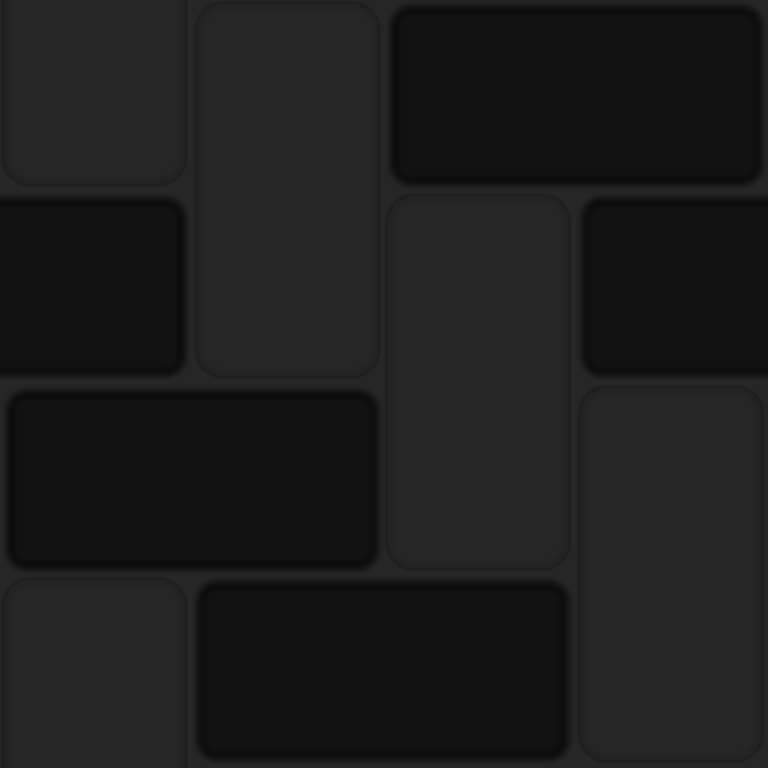
Write a three.js fragment shader that draws this pattern.

```glsl
// Dark basket of staggered rounded paving bricks: upright grey ones and lying black ones.
varying vec2 vUv;

vec2 hash22(vec2 p) {
  vec3 q = fract(p.xyx * vec3(0.1031, 0.1030, 0.0973));
  q += dot(q, q.yzx + 33.33);
  return fract((q.xx + q.yz) * q.zy);
}

float roundedBox(vec2 p, vec2 halfSize, float radius) {
  vec2 q = abs(p) - halfSize + radius;
  return length(max(q, 0.0)) + min(max(q.x, q.y), 0.0) - radius;
}

void main() {
  // Four by four cells; each brick covers two, stepping along the diagonal
  vec2 grid = vUv * 4.0;
  vec2 cell = floor(grid);
  float phase = mod(cell.x + cell.y + 1.0, 4.0);
  bool upright = phase < 1.5;

  // Brick centre, on the edge shared by its two cells
  float sharedEdge = 1.0 - mod(phase, 2.0);
  vec2 center = upright ? vec2(0.5, sharedEdge) : vec2(sharedEdge, 0.5);
  vec2 brickId = mod(cell + center, 4.0);

  // Small uneven laying of the bricks
  vec2 shift = (hash22(brickId + 7.0) - 0.5) * 0.01;
  shift += upright ? vec2(-0.006, 0.011) : vec2(-0.002, 0.002);

  vec2 p = grid - cell - center - shift;
  vec2 halfSize = upright ? vec2(0.484, 0.982) : vec2(0.988, 0.487);
  float depth = -roundedBox(p, halfSize, upright ? 0.15 : 0.13);
  float inside = max(depth, 0.0);

  // Grey bricks have a thin shaded rim, black ones a wide soft bevel
  float greyFace = 0.152 - 0.042 * exp(-inside / 0.028);
  float blackFace = mix(0.05, 0.067, smoothstep(0.045, 0.09, inside));
  float face = upright ? greyFace : blackFace;
  float cover = upright ? smoothstep(-0.008, 0.008, depth)
                        : smoothstep(-0.012, 0.05, depth);

  gl_FragColor = vec4(vec3(mix(0.148, face, cover)), 1.0);
}
```
